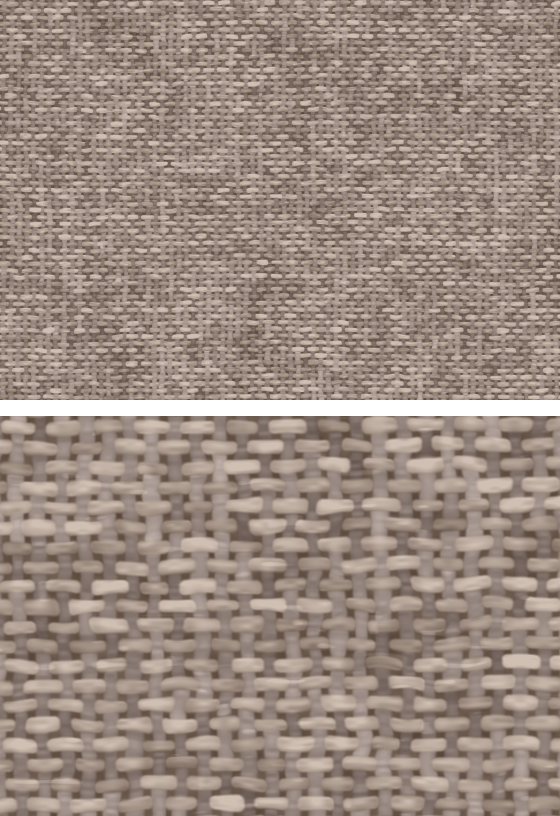
Top: the whole. Bottom: its middle third, enlarged.
Reproduce this texture procedurally as a Shadertoy shader.

```glsl
// Coarse beige plain-weave cloth with uneven, slubby yarns.

float hash(vec2 p) {
    vec3 q = fract(vec3(p.xyx) * vec3(0.1031, 0.1030, 0.0973));
    q += dot(q, q.yzx + 33.33);
    return fract((q.x + q.y) * q.z);
}

// Smooth value noise
float noise(vec2 p) {
    vec2 i = floor(p), f = fract(p);
    f = f * f * (3.0 - 2.0 * f);
    return mix(mix(hash(i), hash(i + vec2(1, 0)), f.x),
               mix(hash(i + vec2(0, 1)), hash(i + vec2(1, 1)), f.x), f.y);
}

float roundedBox(vec2 p, vec2 halfSize, float radius) {
    vec2 d = abs(p) - halfSize + radius;
    return length(max(d, 0.0)) + min(max(d.x, d.y), 0.0) - radius;
}

void mainImage(out vec4 fragColor, in vec2 fragCoord) {
    vec2 uv = fragCoord / iResolution.xy;
    vec2 threads = vec2(74.0, 60.0);
    vec2 p = uv * threads;

    // Yarns wander slightly and jitter a little at each crossing
    p += 0.12 * vec2(sin(uv.y * 11.0 + sin(uv.x * 5.0)),
                     sin(uv.x * 8.0 + sin(uv.y * 7.0)));
    p += 0.28 * (vec2(noise(p * 0.8), noise(p * 0.8 + 91.0)) - 0.5);

    vec2 pixel = threads / iResolution.xy;
    float soft = max(0.09, 0.7 * max(pixel.x, pixel.y));
    vec2 cell = floor(p);
    vec2 local = fract(p) - 0.5;

    // Offsets to the nearest raised stretch of weft and of warp
    vec2 weft = vec2(mod(p.x + cell.y + 0.5, 2.0) - 1.0, local.y);
    vec2 warp = vec2(local.x, mod(p.y + cell.x + 1.5, 2.0) - 1.0);
    vec2 weftId = vec2(floor(p.x - weft.x), cell.y);
    vec2 warpId = vec2(cell.x, floor(p.y - warp.y));
    float weftRandom = hash(weftId + 7.0);
    float warpRandom = hash(warpId + 53.0);

    // Slubs: long streaks of shade along each yarn
    float weftSlub = noise(vec2(p.x * 0.15, cell.y * 7.3)) - 0.5;
    float warpSlub = noise(vec2(cell.x * 5.7, p.y * 0.11 + 40.0)) - 0.5;
    float fibre = noise(p * vec2(2.0, 5.0)) - 0.5;

    // Shadowed gaps lie beneath everything
    float tone = 0.02 + 0.24 * noise(p * 1.7 + 20.0);

    // Warp: narrower, greyer upright yarn
    float warpMask = 1.0 - smoothstep(-soft, soft,
        roundedBox(warp, vec2(0.28 + 0.10 * warpRandom, 0.82), 0.22));
    float warpTone = 0.59 + 0.38 * (warpRandom - 0.5) + 0.34 * warpSlub
                   + 0.26 * fibre - 1.3 * warp.x * warp.x - 0.14 * warp.y * warp.y;
    tone = mix(tone, warpTone, warpMask);

    // Weft: wide pale stitch, lit from above and tilted by chance
    weft.y += 0.10 * (hash(weftId + 31.0) - 0.5) * weft.x;
    float weftMask = 1.0 - smoothstep(-soft, soft,
        roundedBox(weft, vec2(0.70 + 0.12 * weftRandom, 0.31 + 0.06 * weftRandom), 0.25));
    float weftTone = 0.91 + 0.40 * (weftRandom - 0.5) + 0.30 * weftSlub + 0.30 * fibre
                   + 0.36 * weft.y - 1.7 * weft.y * weft.y - 0.28 * weft.x * weft.x;
    tone = mix(tone, weftTone, weftMask);

    // Faint cloudy wear and scattered bright fibres
    tone += 0.08 * (noise(uv * vec2(9.0, 7.0)) - 0.5);
    tone += 0.22 * smoothstep(0.82, 0.97, noise(p * vec2(0.9, 2.4) + 70.0));

    vec3 cloth = mix(vec3(0.34, 0.27, 0.22), vec3(0.765, 0.70, 0.65), clamp(tone, 0.0, 1.12));
    cloth += vec3(-0.008, 0.0, 0.024) * warpMask * (1.0 - weftMask);
    fragColor = vec4(cloth, 1.0);
}
```
